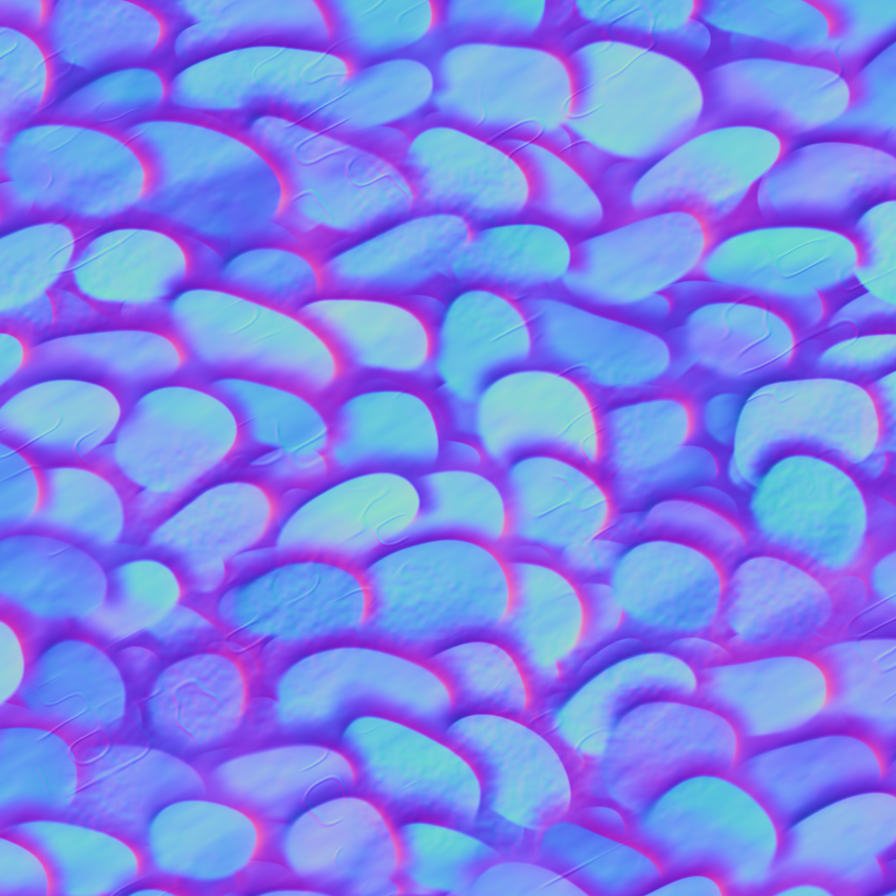
Write a WebGL 2 fragment shader that draws this texture map.

```glsl
#version 300 es
precision highp float;
// Normal map of a wall of overlapping, tilted pebbles with soft hollows between them.

#define CELL vec2(0.142, 0.093)       // spacing of the pebbles
#define RADII vec2(0.082, 0.049)      // mean half axes of a pebble
#define TURN 0.62                     // largest rotation, radians
#define TILT vec2(0.10, 0.44)         // mean slope of the faces
#define HOLLOW -0.66                  // mean upward slope of the hollows
#define STEEP vec2(1.95, 0.95)        // extra fall just outside an outline
#define HALO 0.036                    // reach of a hollow around its pebble
#define FOLD 0.50                     // strength of the bent faces
#define DOME 0.30                     // roundness of the faces near the outline
#define WARP 0.026                    // irregularity of the outlines
#define GRAIN 0.00046                 // height of the fine roughness

uniform vec2 u_resolution;
out vec4 outColor;

float hash(vec2 p) {
    return fract(sin(dot(p, vec2(127.1, 311.7))) * 43758.5453);
}

vec2 hash2(vec2 p) {
    return vec2(hash(p), hash(p + 37.3));
}

// Value noise with a smooth second derivative, 0 to 1
float noise(vec2 p) {
    vec2 i = floor(p), f = fract(p);
    f = f * f * f * (f * (f * 6.0 - 15.0) + 10.0);
    return mix(mix(hash(i), hash(i + vec2(1, 0)), f.x),
               mix(hash(i + vec2(0, 1)), hash(i + vec2(1, 1)), f.x), f.y);
}

vec2 noise2(vec2 p) {
    return vec2(noise(p), noise(p + 19.7)) - 0.5;
}

mat2 rotation(float a) {
    float c = cos(a), s = sin(a);
    return mat2(c, s, -s, c);
}

// Paints the slope of one pebble and of the hollow around it over what lies below
vec2 paintPebble(vec2 below, vec2 hollow, float sharpness, vec2 q, vec2 id) {
    vec2 lean = hash2(id + 11.7) - 0.5, bend = hash2(id + 23.9) - 0.5;
    vec2 radii = RADII * mix(vec2(0.66, 0.66), vec2(1.22, 1.26), hash2(id + 5.1));
    mat2 turn = rotation((hash(id + 3.3) - 0.5) * 2.0 * TURN);
    vec2 r = turn * q / radii;

    // Superellipse: distance to the outline and outward direction
    const float POWER = 2.3;
    float d = max(pow(dot(pow(abs(r), vec2(POWER)), vec2(1.0)), 1.0 / POWER), 0.05);
    vec2 gradient = sign(r) * pow(abs(r) / d, vec2(POWER - 1.0)) / radii;
    float steepness = length(gradient);
    float edge = (d - 1.0) / steepness;
    vec2 outward = transpose(turn) * gradient / steepness;

    // The hollow is deepest above and to the right
    float side = smoothstep(-0.5, 0.5, dot(outward, vec2(0.5, 0.85)));
    float near = exp(-max(edge, 0.0) / 0.0075) * sharpness;
    vec2 fall = mix(hollow, 0.75 * hollow - STEEP * outward, near);
    vec2 slope = mix(below, fall, side * (1.0 - smoothstep(0.0, HALO, edge)));

    // The face is tilted, bent along a line and rounded off
    vec2 bendAxis = normalize(vec2(bend.x, 0.6));
    float across = dot(q, bendAxis) - 0.03 * bend.x;
    vec2 face = TILT + vec2(0.48, 0.85) * lean;
    face += FOLD * (bend.y + 0.25) * bendAxis * across / sqrt(across * across + 0.00015);
    face -= DOME * outward * pow(min(d, 1.0), 5.0);
    float blur = mix(0.002, 0.008, hash(id + 51.0) * (1.3 - side));
    return mix(slope, face, 1.0 - smoothstep(-blur, blur, edge));
}

// Pebbles in a fixed order, so that lower ones cover upper ones
vec2 paintLayer(vec2 slope, vec2 hollow, vec2 p, float seed) {
    float sharpness = smoothstep(0.15, 0.65, noise(p * 13.0 + 2.0));
    p += WARP * noise2(p * 9.0);
    float baseRow = floor(p.y / CELL.y);
    for (int j = 2; j >= -2; j--) {
        float row = baseRow + float(j);
        float shift = 0.5 * mod(row, 2.0) + 0.3 * hash(vec2(row, 8.0));
        float baseColumn = floor(p.x / CELL.x - shift);
        for (int i = 1; i >= -1; i--) {
            vec2 id = vec2(baseColumn + float(i), row);
            vec2 jitter = (hash2(id + seed) - 0.5) * vec2(0.45, 0.55);
            vec2 center = (id + 0.5 + jitter + vec2(shift, 0.0)) * CELL;
            slope = paintPebble(slope, hollow, sharpness, p - center, id + seed);
        }
    }
    return slope;
}

// Height of soft dents, fine grain, rough patches and short chips
float roughness(vec2 p) {
    vec2 streak = rotation(-0.5) * p * vec2(1.0, 1.7);
    float patches = smoothstep(0.55, 0.8, noise(p * 9.0 + 4.0));
    float chip = smoothstep(0.10, 0.0, abs(noise(streak * 24.0 + 7.0) - 0.5));
    return 0.0052 * noise(streak * 15.0) + GRAIN * 2.2 * noise(streak * 46.0)
         + GRAIN * (0.2 + 1.8 * patches) * noise(p * 130.0)
         - 0.0009 * chip * smoothstep(0.62, 0.85, noise(p * 14.0 + 31.0));
}

void main() {
    vec2 p = gl_FragCoord.xy / u_resolution.y;
    vec2 e = vec2(0.0015, 0.0);
    vec2 rough = vec2(roughness(p + e.xy) - roughness(p - e.xy),
                      roughness(p + e.yx) - roughness(p - e.yx)) / (2.0 * e.x);

    // Small sunken stones show in the gaps of the large ones
    vec2 hollow = vec2(0.0, HOLLOW) + vec2(0.8, 0.6) * noise2(p * 11.0);
    vec2 sunken = paintLayer(hollow, hollow, p * 1.6 + 3.0, 90.0);
    vec2 ground = mix(hollow, sunken, 0.6);
    vec2 slope = paintLayer(ground, hollow, p, 0.0) + rough;

    // Encode the normal with its green axis pointing down
    vec3 normal = normalize(vec3(-slope.x, slope.y, 1.0));
    outColor = vec4(0.5 + 0.475 * normal, 1.0);
}
```
